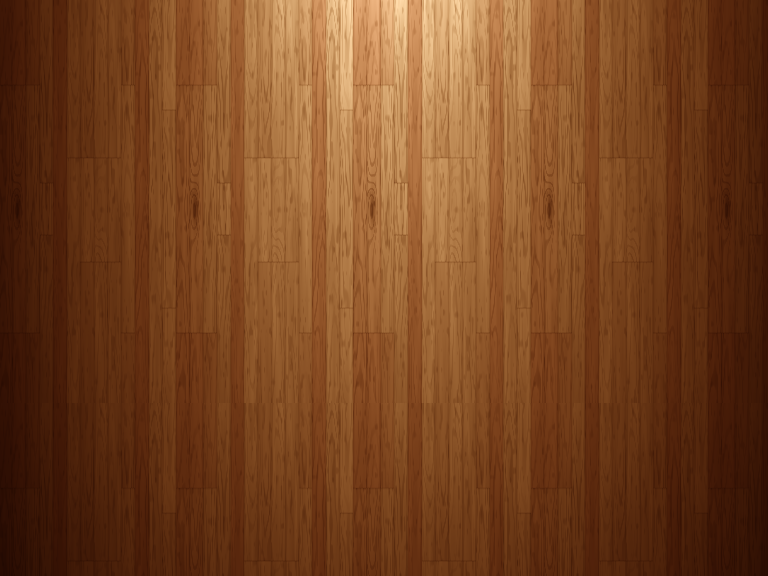
Write a WebGL 2 fragment shader that draws this texture.

```glsl
#version 300 es
precision highp float;
// Repeating wooden planks with dark grain, lit by a warm lamp from the top centre.
uniform vec2 u_resolution;
out vec4 fragColor;

float hash(vec2 p) {
  return fract(sin(dot(p, vec2(127.1, 311.7))) * 43758.5453);
}

float noise(vec2 p) {
  vec2 i = floor(p), f = fract(p);
  f = f * f * (3.0 - 2.0 * f);
  return mix(mix(hash(i), hash(i + vec2(1, 0)), f.x),
             mix(hash(i + vec2(0, 1)), hash(i + vec2(1, 1)), f.x), f.y);
}

// Heights of the two butt joints in each strip, down from the top (9 = no joint)
const vec2 joints[13] = vec2[](
  vec2(.148, .578), vec2(.148, .578), vec2(.148, .578), vec2(.318, .408), vec2(9, 9),
  vec2(.274, 9), vec2(.274, .455), vec2(.274, .455), vec2(.274, .455), vec2(.148, .578),
  vec2(9, 9), vec2(9, 9), vec2(.191, .535));

// Brightness of each strip between its joints and beyond them
const vec2 tones[13] = vec2[](
  vec2(.94, .91), vec2(.95, .91), vec2(1.0, .95), vec2(1.04, 1.0), vec2(.89, .89),
  vec2(1.05, 1.02), vec2(1.05, .98), vec2(1.02, 1.03), vec2(1.0, 1.01), vec2(1.03, .97),
  vec2(.91, .91), vec2(1.02, 1.02), vec2(1.03, 1.05));

// Raised bump around a knot, stretched along the plank
float knot(vec2 p, vec2 centre) {
  vec2 d = (p - centre) / vec2(.4, .05);
  return exp(-dot(d, d));
}

// Contours of a tall parabola, warped by stretched noise, make nested arches
float archedGrain(vec2 p, float seed) {
  float u = fract(p.x) - .35 - .3 * seed;
  float field = 1.3 * u * u + (seed > .5 ? 1.6 : -1.6) * p.y;
  field += .55 * noise(vec2(p.x * 1.4 + seed * 17.0, p.y * 6.0 + seed * 31.0));
  field += .14 * noise(vec2(p.x * 4.0, p.y * 22.0 + seed * 9.0));
  field += .8 * knot(p, vec2(1.4, .361));
  field += .6 * (knot(p, vec2(7.4, .335)) + knot(p, vec2(7.4, .39)));
  return smoothstep(.3, 1.0, sin(field * 32.0));
}

void main() {
  vec2 uv = gl_FragCoord.xy / u_resolution;
  float down = 1.0 - uv.y;

  // Strips, repeated as a tile of 13 across and 0.7 of the height down
  float across = uv.x * 56.3 + .1;
  vec2 p = vec2(mod(across, 13.0), mod(down, .7));
  int strip = min(int(p.x), 12);
  vec2 joint = joints[strip];
  bool between = p.y > joint.x && p.y < joint.y;
  float tone = between ? tones[strip].x : tones[strip].y;
  float seed = hash(vec2(float(strip), between ? 1.0 : 2.0));

  // Grain: arched lines, long fibres and short pores
  float arches = archedGrain(p, seed);
  float strength = mix(.01, .15, noise(vec2(p.x * .9 + seed * 5.0, p.y * 6.0)));
  float fibres = noise(vec2(p.x * 5.0, p.y * 9.0 + seed * 40.0)) - .5;
  float pores = noise(vec2(p.x * 8.0, p.y * 60.0 + seed * 70.0));
  float wood = tone * (1.0 - strength * arches) * (1.0 + .11 * fibres);
  wood *= 1.0 - .10 * smoothstep(.68, .95, pores);
  float eyes = knot(p, vec2(1.4, .361)) + .5 * knot(p, vec2(7.4, .36));
  wood *= 1.0 - .25 * eyes * eyes * eyes * eyes;

  // Thin seams between strips and at the joints
  float side = abs(fract(across + .5) - .5);
  float butt = min(abs(p.y - joint.x), abs(p.y - joint.y));
  wood *= 1.0 - .09 * (1.0 - smoothstep(.0, .06 + fwidth(across), side));
  wood *= 1.0 - .09 * (1.0 - smoothstep(.0, .001 + fwidth(uv.y), butt));

  // Lamp glow over a vignette that darkens to the sides and the bottom
  float x = uv.x - .51;
  float vignette = (.635 - .24 * down * down) * (1.0 - 2.3 * x * x);
  float glow = .34 * exp(-x * x / .046 - down * 2.9);
  float level = max((vignette + glow) * wood, 0.0);

  // Warm ramp from dark brown to pale gold, redder on the dark planks
  vec3 color = vec3(level, .85 * pow(level, 1.55), .655 * pow(level, 2.34));
  color *= mix(vec3(1.03, .97, .97), vec3(1), smoothstep(.9, 1.0, tone));
  fragColor = vec4(clamp(color, 0.0, 1.0), 1.0);
}
```
